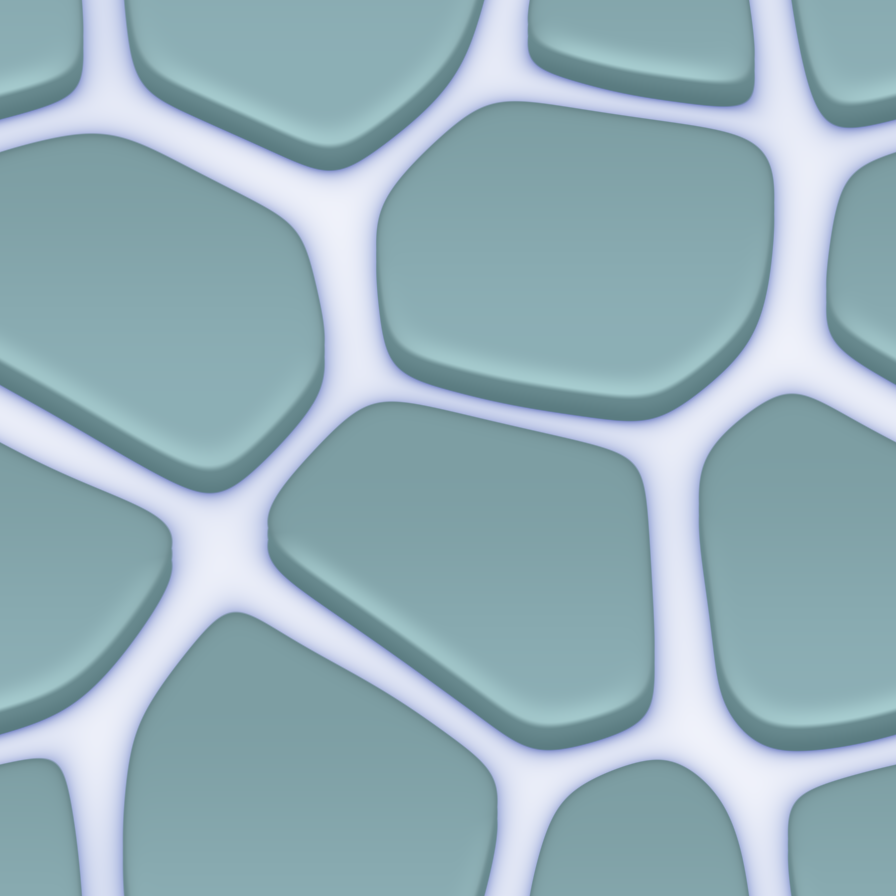
A Shadertoy shader for this pattern:

```glsl
const int STONES = 7;

vec2 hash2(vec2 p) {
    vec3 q = fract(p.xyx * vec3(.1031, .1030, .0973));
    q += dot(q, q.yzx + 33.33);
    return fract((q.xx + q.yz) * q.zy);
}

// Value noise on a 4 by 4 lattice that wraps
float wrapNoise(vec2 p, float seed) {
    vec2 cell = floor(p * 4.), f = fract(p * 4.);
    f = f * f * f * (f * (f * 6. - 15.) + 10.);
    vec4 v;
    for (int k = 0; k < 4; k++) {
        vec2 corner = vec2(k & 1, k >> 1);
        v[k] = hash2(mod(cell + corner, 4.) + 9. * seed).x;
    }
    return mix(mix(v.x, v.y, f.x), mix(v.z, v.w, f.x), f.y);
}

// Shortest offset on the repeating tile
vec2 wrapOffset(vec2 v) { return fract(v + .5) - .5; }

// Three staggered rows: one of three stones, two of two; z is the size weight
vec3 stoneSite(int i) {
    float row = float(max(0, (i - 1) / 2));
    float columns = row < .5 ? 3. : 2.;
    vec2 center = vec2(float(i) / columns + .36 - .36 * row, .03 + .35 * row);
    center += (hash2(vec2(i, 3 * i + 5)) - .5) * vec2(.08, .1);
    return vec3(center, i == 0 ? .03 : i < 3 ? -.015 : 0.);
}

// x: distance to nearest stone, y: summed shadow, z: height within that stone
vec3 stoneField(vec2 p) {
    vec3 result = vec3(1, 0, 0);
    for (int a = 0; a < STONES; a++) {
        vec3 site = stoneSite(a);
        vec2 toSite = wrapOffset(p - site.xy);
        float walls = 0.;
        for (int b = 0; b < STONES; b++) {
            if (b == a) continue;
            vec3 other = stoneSite(b);
            vec2 toOther = wrapOffset(p - other.xy);
            float power = dot(toOther, toOther) - other.z - dot(toSite, toSite) + site.z;
            float wall = power / (2. * length(toOther - toSite));
            walls += exp(-wall / .018);
        }
        float d = .032 + .018 * log(walls) + .032 * (wrapNoise(p, float(a)) - .5);
        if (d < result.x) result.xz = vec2(d, toSite.y);
        result.y += exp(-max(d, 0.) / .018);
    }
    return result;
}

void mainImage(out vec4 fragColor, in vec2 fragCoord) {
    vec2 uv = fragCoord / iResolution.xy;
    float pixel = 1. / iResolution.y;

    // Sweep the top face downward to give each stone a visible side
    float thickness = .026;
    vec3 top = stoneField(uv);
    vec3 middle = stoneField(uv + vec2(0, .5 * thickness));
    vec3 base = stoneField(uv + vec2(0, thickness));
    float body = min(top.x, min(middle.x, base.x));
    float facingDown = clamp((top.x - base.x) / thickness, -1., 1.);
    float lower = max(facingDown, 0.);

    // Pale ground with soft shadow and a blue contact line
    float shadow = clamp(.5 * (top.y + base.y), 0., 1.);
    vec3 ground = mix(vec3(.99, .99, 1), vec3(.72, .77, .9), shadow);
    float contact = exp(-max(body, 0.) / .005) * (.4 + .6 * lower);
    ground = mix(ground, vec3(.42, .48, .76), .85 * contact);

    // Top face: vertical gradient, bright lower lip, dim upper rim
    vec3 face = mix(vec3(.55, .685, .71), vec3(.49, .62, .64), smoothstep(-.15, .15, top.z));
    float lip = smoothstep(-.045, -.004, top.x);
    face = mix(face, vec3(.67, .82, .83), .85 * lip * lip * lower);
    face *= 1. - .18 * exp(min(top.x, 0.) / .005) * (1. - lower);

    // Side face, darkening toward the ground
    vec3 side = mix(vec3(.41, .54, .56), vec3(.35, .48, .5), smoothstep(0., thickness, top.x));
    vec3 stone = mix(face, side, smoothstep(-.005, .003, top.x));

    vec3 color = mix(stone, ground, smoothstep(-pixel, pixel, body));
    fragColor = vec4(color, 1);
}
```
